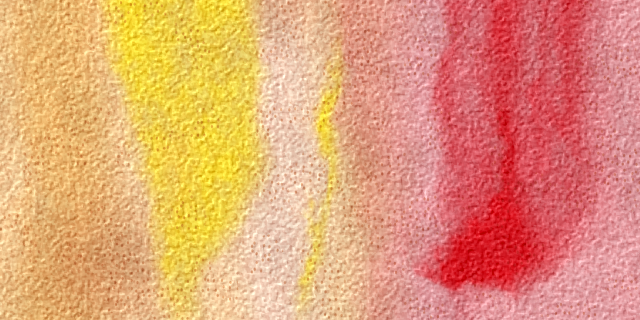
Write a WebGL 1 fragment shader that draws this background.

```glsl
precision highp float;
// Watercolour washes of ochre, yellow, rose and red bleeding down rough paper.
uniform vec2 u_resolution;

#define OCHRE   vec3(0.91, 0.71, 0.43)
#define CREAM   vec3(0.94, 0.79, 0.61)
#define BLUSH   vec3(0.93, 0.80, 0.73)
#define SALMON  vec3(0.87, 0.59, 0.52)
#define ROSE    vec3(0.88, 0.61, 0.63)
#define CRIMSON vec3(0.83, 0.34, 0.38)
#define RED     vec3(0.83, 0.08, 0.12)
#define YELLOW  vec3(0.94, 0.83, 0.20)
#define UMBER   vec3(0.80, 0.53, 0.35)
#define GRAIN_SCALE 95.0
#define GRAIN_RELIEF 0.26
#define EDGE_WOBBLE 0.035

vec2 hash2(vec2 p) {
  vec3 q = fract(p.xyx * vec3(0.1031, 0.1030, 0.0973));
  q += dot(q, q.yzx + 33.33);
  return fract((q.xx + q.yz) * q.zy);
}

// Cellular noise: x = distance to nearest point, y = smoothly blended cell value.
vec2 cells(vec2 p) {
  vec2 base = floor(p);
  float nearest = 9.0, total = 0.0, weight = 0.0;
  for (int j = -1; j <= 1; j++)
    for (int i = -1; i <= 1; i++) {
      vec2 cell = base + vec2(float(i), float(j));
      vec2 rnd = hash2(cell);
      vec2 d = cell + 0.15 + 0.7 * rnd - p;
      float w = exp(-6.0 * dot(d, d));
      nearest = min(nearest, length(d));
      total += w * hash2(cell + 57.0).x;
      weight += w;
    }
  return vec2(nearest, total / weight);
}

// Blended cells over three octaves, centred on zero.
float mottle(vec2 p) {
  float sum = 0.0, gain = 0.5;
  for (int i = 0; i < 3; i++) {
    sum += gain * (cells(p).y - 0.5);
    p = p * 2.3 + 17.0;
    gain *= 0.6;
  }
  return sum;
}

float blob(vec2 p, vec2 centre, vec2 radius) {
  vec2 q = (p - centre) / radius;
  return exp(-dot(q, q));
}

float band(float x, float left, float right, float soft) {
  return smoothstep(left - soft, left + soft, x)
       * (1.0 - smoothstep(right - soft, right + soft, x));
}

float streak(float x, float centre, float width) {
  float d = (x - centre) / width;
  return exp(-d * d);
}

vec3 washes(vec2 p, float m) {
  // Broad horizontal ramp
  vec3 c = mix(mix(CREAM, OCHRE, 0.5), OCHRE, smoothstep(0.0, 0.14, p.x));
  c = mix(c, CREAM, smoothstep(0.24, 0.45, p.x));
  c = mix(c, BLUSH, 0.85 * band(p.x, 0.80, 0.99, 0.08));
  c = mix(c, SALMON, smoothstep(1.03, 1.15, p.x + 0.10 * (p.y - 0.5)));
  c = mix(c, ROSE, smoothstep(1.15, 1.36, p.x));

  // Stains and pale patches
  c = mix(c, UMBER, 0.65 * blob(p, vec2(0.32, 0.17), vec2(0.20, 0.20)));
  c = mix(c, CREAM, 0.7 * blob(p, vec2(0.02, 0.40), vec2(0.08, 0.22)));
  c = mix(c, UMBER, 0.45 * blob(p, vec2(0.90, 0.99), vec2(0.18, 0.12)));
  c = mix(c, BLUSH, 0.8 * blob(p, vec2(0.86, 0.25), vec2(0.13, 0.13)));
  c = mix(c, CREAM, 0.55 * blob(p, vec2(1.06, 0.24), vec2(0.13, 0.20)));
  c = mix(c, UMBER, 0.35 * blob(p, vec2(1.10, 0.48), vec2(0.07, 0.20)));

  // Yellow tongue, narrowing downwards, with an ochre rim
  float left = 0.35 + 0.20 * (1.0 - p.y);
  float right = 0.82 - 0.60 * (p.y - 0.7) * (p.y - 0.7);
  float tongue = band(p.x, left, right, 0.055) * smoothstep(-0.05, 0.30, p.y);
  c = mix(c, YELLOW, tongue * clamp(0.85 + 0.8 * m, 0.0, 1.0));
  c = mix(c, OCHRE, 0.4 * blob(p, vec2(0.55, 0.48), vec2(0.07, 0.17)));
  c = mix(c, YELLOW, 0.4 * blob(p, vec2(0.58, 0.10), vec2(0.05, 0.22)));

  // Thin slanted yellow run
  float run = streak(p.x, 0.95 + 0.13 * p.y, 0.022) * band(p.y, 0.05, 0.85, 0.12);
  c = mix(c, YELLOW, run * clamp(0.75 + 1.2 * m, 0.0, 1.0));

  // Crimson wash, lighter towards the right and the foot
  float wash = smoothstep(1.35, 1.43, p.x) * (1.0 - 0.9 * smoothstep(1.76, 1.96, p.x));
  wash *= smoothstep(-0.05, 0.22, p.y + 0.5 * (1.55 - p.x));
  c = mix(c, CRIMSON, wash * clamp(0.88 + 1.0 * m, 0.0, 1.0));
  c = mix(c, ROSE, 0.75 * blob(p, vec2(1.83, 0.13), vec2(0.20, 0.12)));
  c = mix(c, ROSE, 0.35 * blob(p, vec2(1.47, 0.75), vec2(0.06, 0.14)));

  // Red runs
  float high = smoothstep(0.20, 0.75, p.y);
  float drip = 0.55 * streak(p.x, 1.58, 0.05) * smoothstep(0.2, 0.5, p.y);
  drip += 0.40 * streak(p.x, 1.78, 0.045) * high + 0.30 * streak(p.x, 1.69, 0.02) * high;
  drip += 0.25 * streak(p.x, 1.41, 0.035) * high;
  drip += 0.65 * streak(p.x, 1.57, 0.018) * band(p.y, 0.28, 0.62, 0.06);
  c = mix(c, RED, clamp(drip, 0.0, 0.85));

  // Red pool with a crisp curved foot
  float foot = 0.075 + 1.6 * (p.x - 1.55) * (p.x - 1.55);
  float pool = blob(p, vec2(1.47, 0.15), vec2(0.13, 0.12));
  pool += 0.8 * blob(p, vec2(1.60, 0.20), vec2(0.15, 0.09));
  pool += 0.8 * blob(p, vec2(1.59, 0.32), vec2(0.07, 0.10));
  pool *= smoothstep(foot - 0.025, foot + 0.015, p.y);
  return mix(c, RED, clamp(pool * (0.95 + m), 0.0, 0.95));
}

void main() {
  vec2 p = gl_FragCoord.xy / u_resolution.y;
  p.x *= 2.0 * u_resolution.y / u_resolution.x;

  // Layered sines and mottling make the pigment edges wander
  float m = mottle(p * vec2(11.0, 7.0));
  vec2 sway = sin(p.yx * 9.0 + vec2(1.0, 4.0)) + 0.5 * sin(p.yx * 23.0 + p * 7.0);
  vec2 wander = EDGE_WOBBLE * (0.35 * sway + 2.0 * vec2(m, mottle(p * 9.0 + 40.0)));
  vec3 colour = washes(p + wander, m);
  colour *= 1.0 + 0.12 * m;

  // Paper relief lit from the upper left
  vec2 g = p * GRAIN_SCALE;
  float relief = cells(g).y - cells(g + vec2(-0.45, 0.45)).y;
  float tooth = cells(g * 1.35 + 9.0).y - 0.5;
  colour += GRAIN_RELIEF * relief * vec3(0.6, 0.8, 0.8);
  colour += 0.16 * tooth * vec3(0.5, 1.0, 1.0);

  // Sparse umber flecks
  float fleck = 1.0 - smoothstep(0.08, 0.26, cells(p * vec2(48.0, 36.0) + 3.0 * wander).x);
  fleck *= smoothstep(0.60, 0.78, cells(p * 15.0 + 80.0).y);
  colour = mix(colour, colour * UMBER, 0.55 * fleck);

  gl_FragColor = vec4(clamp(colour, 0.0, 1.0), 1.0);
}
```
